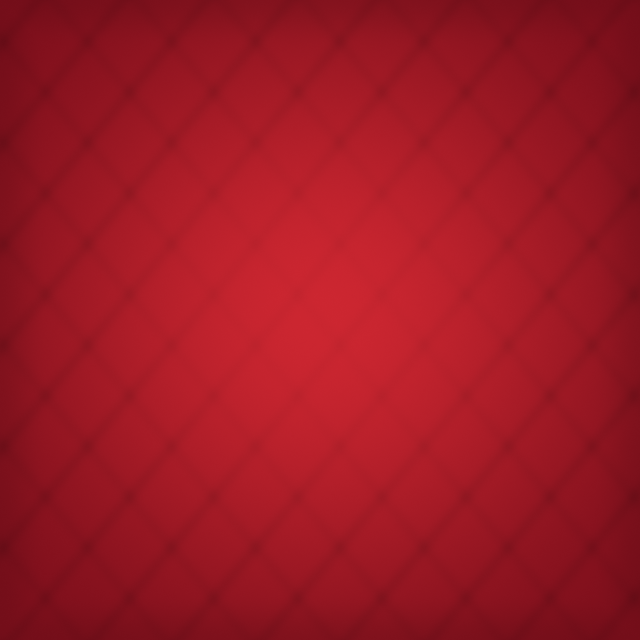
Write a WebGL 2 fragment shader that draws this background.

```glsl
#version 300 es
precision highp float;
// Soft red quilted backdrop: a radial glow falls off to dark crimson edges,
// crossed by two families of blurred diagonal seams that form tall diamonds.
// Seams fade towards the glow; a faint hash dither hides colour banding.

#define GLOW_CENTER vec2(0.505, 0.512)
#define GLOW_RADIUS 0.70
#define EDGE_WIDTH 0.075
#define EDGE_SHADE 0.08
#define DIAMOND_SIZE vec2(0.1314, 0.1581)
#define DIAMOND_ORIGIN vec2(0.1367, 0.9349)
#define SEAM_WIDTH 0.075
#define RISING_SHADE 0.060
#define FALLING_SHADE 0.035
#define KNOT_SHADE 0.030

uniform vec2 u_resolution;
out vec4 fragColor;

const vec3 GLOW_RED = vec3(0.800, 0.150, 0.190);
const vec3 DARK_RED = vec3(0.495, 0.060, 0.108);

float hash(vec2 p) {
    vec3 q = fract(vec3(p.xyx) * 0.1031);
    q += dot(q, q.yzx + 33.33);
    return fract((q.x + q.y) * q.z);
}

// Soft profile of seams lying at every whole number
float seam(float coord, float width) {
    float d = (fract(coord + 0.5) - 0.5) / width;
    return exp(-0.5 * d * d);
}

// Darkening from both seam families and the knots where they cross
float quiltShade(vec2 uv) {
    vec2 cell = (uv - DIAMOND_ORIGIN) / DIAMOND_SIZE;
    float rising = seam(cell.x - cell.y, SEAM_WIDTH);
    float falling = seam(cell.x + cell.y, SEAM_WIDTH);
    return RISING_SHADE * rising + FALLING_SHADE * falling
         + KNOT_SHADE * rising * falling;
}

void main() {
    vec2 uv = gl_FragCoord.xy / u_resolution;

    // Radial glow
    float falloff = smoothstep(0.0, GLOW_RADIUS, length(uv - GLOW_CENTER));
    vec3 color = mix(GLOW_RED, DARK_RED, falloff);

    // Shadow along the borders
    vec2 inset = min(uv, 1.0 - uv);
    vec2 border = 1.0 - smoothstep(0.0, EDGE_WIDTH, inset);
    color *= 1.0 - EDGE_SHADE * max(border.x, border.y);

    // Quilted seams, weaker inside the glow
    color *= 1.0 - quiltShade(uv) * mix(0.35, 1.0, smoothstep(0.0, 0.7, falloff));

    // Dither
    color += (hash(gl_FragCoord.xy) - 0.5) / 255.0;
    fragColor = vec4(color, 1.0);
}
```
